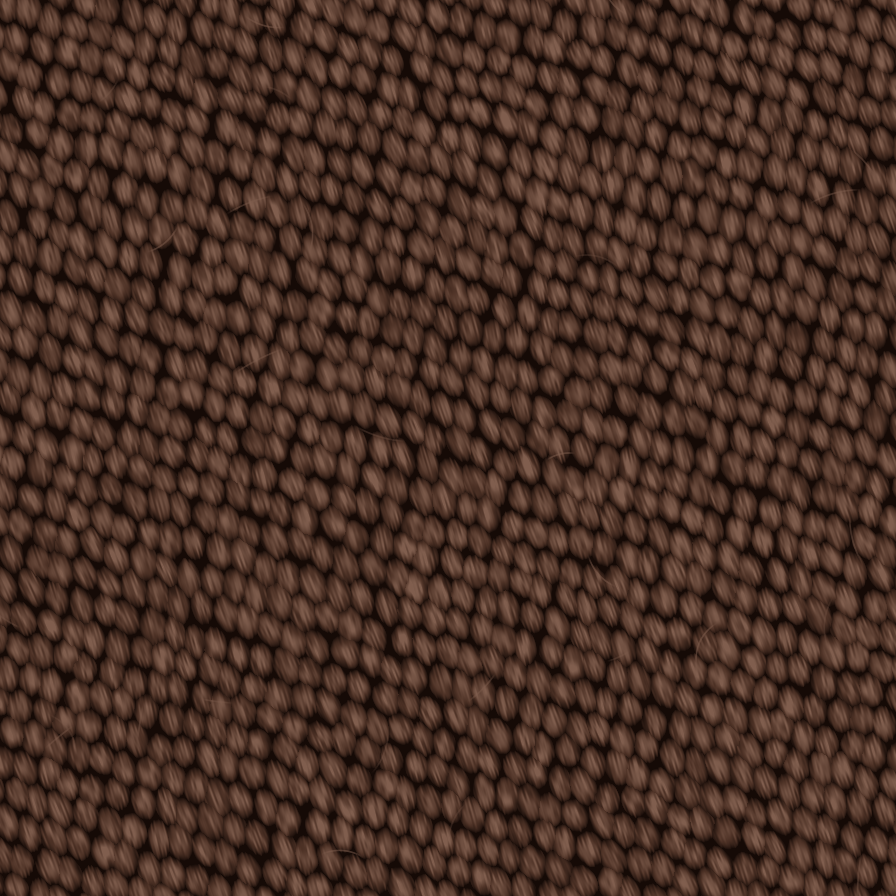
A WebGL 1 fragment shader for this texture:

```glsl
precision highp float;
// Brown woven wool: upright tufts on a grid turned so that its rows slope down to
// the right. Each tuft is a dome roughened by slanting fibre streaks; the highest
// nearby tuft is shown, dark gaps lie between, and a few loose hairs cross the cloth.

uniform vec2 u_resolution;

const vec2 ROW_DIR = vec2(0.9563, -0.2924);   // along a row
const vec2 ROW_UP = vec2(0.2924, 0.9563);     // from row to row
const vec2 CELL = vec2(0.0274, 0.0324);       // tuft spacing
const vec2 TUFT_RADIUS = vec2(0.0152, 0.0208);
const float TUFT_LEAN = 0.16;
const float FIBRE_LEAN = 0.22;                // extra tilt of the streaks

const vec3 GAP_BROWN = vec3(0.082, 0.040, 0.025);
const vec3 WOOL_BROWN = vec3(0.305, 0.196, 0.149);
const vec3 SHEEN_BROWN = vec3(0.500, 0.368, 0.305);

float hash(vec2 p) {
  vec3 q = fract(vec3(p.xyx) * 0.1031);
  q += dot(q, q.yzx + 33.33);
  return fract((q.x + q.y) * q.z);
}

vec2 hash2(vec2 p) {
  return vec2(hash(p), hash(p + vec2(57.3, 19.7)));
}

float noise(vec2 p) {
  vec2 cell = floor(p);
  vec2 f = fract(p);
  f = f * f * (3.0 - 2.0 * f);
  float low = mix(hash(cell), hash(cell + vec2(1.0, 0.0)), f.x);
  float high = mix(hash(cell + vec2(0.0, 1.0)), hash(cell + vec2(1.0, 1.0)), f.x);
  return mix(low, high, f.y);
}

// Offset from a tuft centre, straightened, scaled and pinched toward the tips
vec2 tuftSpace(vec2 offset, vec2 id) {
  vec2 size = TUFT_RADIUS * (0.90 + 0.20 * hash2(id + 211.0));
  float lean = TUFT_LEAN + 0.16 * (hash(id + 83.0) - 0.5);
  vec2 t = vec2(offset.x + lean * offset.y, offset.y) / size;
  return vec2(t.x / (1.0 - 0.14 * min(t.y * t.y, 1.5)), t.y);
}

// Streaks along a tuft, from -0.5 to 0.5
float fibres(vec2 t, vec2 id) {
  vec2 seed = 40.0 * hash2(id + 131.0);
  float across = t.x + FIBRE_LEAN * t.y;
  float fine = noise(vec2(across * 6.5, t.y * 1.6) + seed);
  float coarse = noise(vec2(across * 3.2, t.y) + seed + 71.0);
  return 0.7 * fine + 0.3 * coarse - 0.5;
}

// Brightness of the cloth, from gap (0) to sheen (1)
float weave(vec2 p) {
  vec2 grid = vec2(dot(p, ROW_DIR), dot(p, ROW_UP)) / CELL + 100.0;
  float top = -1.0;
  float topStreak = 0.0;
  vec2 topId = vec2(0.0);
  for (int i = -1; i <= 1; i++) {
    for (int j = -1; j <= 1; j++) {
      vec2 id = floor(grid) + vec2(float(i), float(j));
      vec2 jitter = 0.26 * (hash2(id) - 0.5);
      vec2 d = (grid - id - 0.5 - jitter) * CELL;
      vec2 t = tuftSpace(d.x * ROW_DIR + d.y * ROW_UP, id);
      float streak = fibres(t, id);
      float height = 1.0 - dot(t, t) + 0.3 * streak;
      if (height > top) {
        top = height;
        topStreak = streak;
        topId = id;
      }
    }
  }
  float dome = pow(clamp(top, 0.0, 1.0), 0.8);
  float tone = 0.80 + 0.12 * hash(topId + 307.0);
  return dome * tone + 0.55 * topStreak * sqrt(dome);
}

// Coverage of one thin, bent hair
float hair(vec2 p, vec2 centre, float angle, float halfLength, float bend) {
  vec2 dir = vec2(cos(angle), sin(angle));
  vec2 d = p - centre;
  float along = dot(d, dir);
  float across = dot(d, vec2(-dir.y, dir.x)) - bend * along * along;
  float line = 1.0 - smoothstep(0.0003, 0.0016, abs(across));
  return line * (1.0 - smoothstep(0.5 * halfLength, halfLength, abs(along)));
}

float looseHairs(vec2 p) {
  float cover = 0.0;
  for (int i = 0; i < 30; i++) {
    vec2 seed = vec2(float(i) * 3.7 + 5.0, 17.0);
    vec2 shape = hash2(seed + 41.0);
    float angle = 6.2832 * hash(seed + 91.0);
    float halfLength = 0.012 + 0.025 * shape.x;
    float strand = hair(p, hash2(seed), angle, halfLength, 24.0 * (shape.y - 0.5));
    cover = max(cover, (0.2 + 0.3 * shape.y) * strand);
  }
  return cover;
}

vec3 woolColour(float shade) {
  vec3 colour = mix(GAP_BROWN, WOOL_BROWN, clamp(shade / 0.55, 0.0, 1.0));
  return mix(colour, SHEEN_BROWN, clamp((shade - 0.55) / 0.45, 0.0, 1.0));
}

void main() {
  vec2 p = gl_FragCoord.xy / u_resolution.y;
  // Uneven yarn tension bends the rows
  vec2 sway = vec2(noise(p * 7.0 + 3.0), noise(p * 7.0 + 29.0)) - 0.5;
  float shade = weave(p + 0.010 * sway);
  shade *= 0.97 + 0.06 * noise(p * 5.0 + 61.0);
  gl_FragColor = vec4(mix(woolColour(shade), SHEEN_BROWN, looseHairs(p)), 1.0);
}
```
